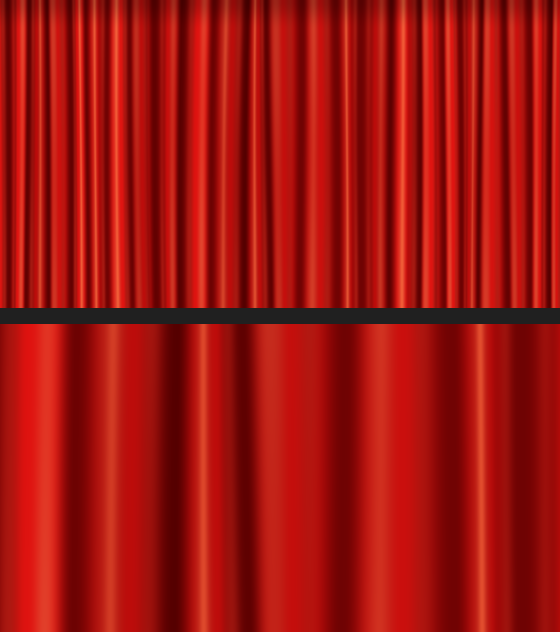
Top: the whole. Bottom: its middle third, enlarged.
This texture is drawn by a Shadertoy shader. Its source:

```glsl
float hash(float n) {
    return fract(sin(n * 127.1 + 3.7) * 4375.85);
}

// Valley between two folds: jittered along x, leaning gently with height
float valley(float id, float y) {
    float lean = 0.16 * (hash(id + 40.0) - 0.5) * (2.0 * y - 1.0);
    float sway = 0.04 * sin(3.0 * y + 6.283 * hash(id + 47.0));
    return id + 0.5 * (hash(id) - 0.5) + lean + sway;
}

float bump(float x, float center, float width) {
    float d = (x - center) / width;
    return exp(-d * d);
}

void mainImage(out vec4 fragColor, in vec2 fragCoord) {
    vec2 uv = fragCoord / iResolution.xy;

    const vec3 shadow = vec3(0.33, 0.0, 0.0);
    const vec3 maroon = vec3(0.54, 0.02, 0.02);
    const vec3 crimson = vec3(0.69, 0.03, 0.03);
    const vec3 scarlet = vec3(0.88, 0.07, 0.06);
    const vec3 dusty = vec3(0.68, 0.12, 0.08);
    const vec3 coral = vec3(0.88, 0.27, 0.18);
    const vec3 glint = vec3(0.98, 0.42, 0.24);

    // Folds are wider in the middle, tighter at the sides
    float u = 23.0 * uv.x + 0.8 * sin(6.2832 * uv.x) + 0.7;
    float id = floor(u);
    id += step(valley(id + 1.0, uv.y), u) - step(u, valley(id, uv.y));
    float left = valley(id, uv.y);
    float right = valley(id + 1.0, uv.y);
    float p = (u - left) / (right - left);

    // Each valley has its own depth, blended across the fold
    float depth = mix(hash(id + 70.0), hash(id + 71.0), p);
    vec3 col = mix(shadow, maroon, 0.55 * depth);

    // Some folds face the other way
    float q = hash(id + 11.0) < 0.3 ? 1.0 - p : p;
    float h = hash(id + 23.0);
    float k = hash(id + 57.0);

    // Rounded body: quick rise, long fall into shade
    float body = smoothstep(0.0, 0.22 + 0.12 * h, q)
               * (1.0 - smoothstep(0.42 + 0.25 * k, 0.98, q));
    float lit = smoothstep(0.1, 0.8, hash(id + 33.0));
    col = mix(col, mix(crimson, scarlet, lit), body);

    // Satin sheen, strongest near the top and the hem
    float sheen = 0.55 + 0.45 * cos(6.2832 * (uv.y + 0.3 * (k - 0.5)));
    float ridge = 0.24 + 0.18 * h;
    float broad = bump(q, ridge, 0.13 + 0.08 * k);
    col = mix(col, mix(dusty, coral, 0.35 + 0.65 * lit),
              body * broad * (0.55 + 0.4 * sheen));

    // Saturated band beside the ridge, then a dull one turning away
    col = mix(col, mix(crimson, scarlet, 0.3 + 0.7 * lit),
              0.8 * body * bump(q, ridge + 0.2, 0.09));
    col = mix(col, dusty, (0.4 + 0.4 * sheen) * bump(q, ridge + 0.38, 0.1));

    // Narrow glint on the sharper folds
    col = mix(col, glint, 0.7 * h * h * body * bump(q, ridge, 0.06));

    // Secondary crease in some of the folds
    float crease = step(0.6, hash(id + 91.0)) * bump(q, 0.6 + 0.12 * k, 0.08);
    col = mix(col, maroon, 0.6 * body * crease);

    // Shade under the rail
    col *= 1.0 - 0.22 * smoothstep(0.9, 1.0, uv.y);
    fragColor = vec4(col, 1.0);
}
```
